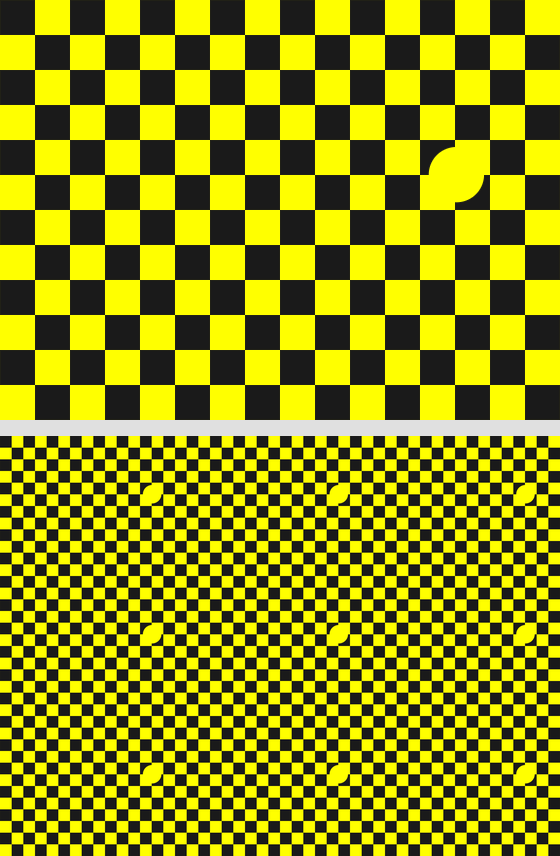
Top, the tile; bottom, the same tile 3 across and 3 down.
Write a Shadertoy shader that draws this pattern.

```glsl
#define GRID vec2(16.0, 12.0)
#define YELLOW vec3(1.0, 1.0, 0.0)
#define CHARCOAL vec3(0.1)
#define RIM_COLOR vec3(0.13, 0.13, 0.09)
#define RIM_WIDTH 0.03125
#define DISC_CENTER vec2(13.04, 7.01)
#define DISC_RADIUS 0.79

// Signed distance to the checker edges, positive inside dark cells
float checkerDistance(vec2 p) {
    vec2 toEdge = 0.5 - abs(fract(p) - 0.5);
    vec2 cell = floor(p);
    float darkSide = mod(cell.x + cell.y, 2.0) * 2.0 - 1.0;
    return darkSide * min(toEdge.x, toEdge.y);
}

// Offset from a point, wrapped around the canvas
vec2 wrappedOffset(vec2 p, vec2 center) {
    return mod(p - center + 0.5 * GRID, GRID) - 0.5 * GRID;
}

// Antialiased step one pixel wide
float coverage(float distance, float pixel) {
    return clamp(distance / pixel + 0.5, 0.0, 1.0);
}

void mainImage(out vec4 fragColor, in vec2 fragCoord) {
    vec2 p = fragCoord / iResolution.xy * GRID;
    float pixel = GRID.y / iResolution.y;

    // Yellow disc cut out of the dark cells
    float disc = length(wrappedOffset(p, DISC_CENTER)) - DISC_RADIUS;
    float dark = min(checkerDistance(p), disc);

    // Faint rim inside each dark shape
    vec3 ink = mix(RIM_COLOR, CHARCOAL, coverage(dark - RIM_WIDTH, pixel));
    vec3 color = mix(YELLOW, ink, coverage(dark, pixel));
    fragColor = vec4(color, 1.0);
}
```
